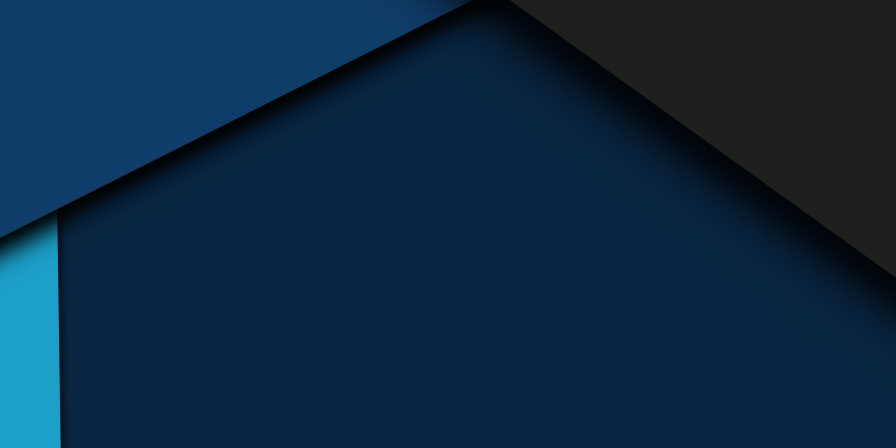
Write a Shadertoy shader that draws this background.

```glsl
// Layered paper panels on a navy ground: a cyan strip, a blue sheet and a charcoal sheet.
// Each panel is a half-plane given by a signed distance to its edge; it first casts a
// soft Gaussian shadow on the layers beneath, then covers them with its own colour.

#define NAVY vec3(0.035, 0.150, 0.265)
#define CYAN vec3(0.110, 0.625, 0.785)
#define BLUE vec3(0.062, 0.235, 0.412)
#define CHARCOAL vec3(0.120, 0.120, 0.119)
#define CYAN_SHADOW vec2(0.014, 0.45)      // width, strength
#define BLUE_SHADOW vec2(0.046, 0.92)
#define CHARCOAL_SHADOW vec2(0.090, 0.85)
#define GRAIN_SCALE 60.0
#define GRAIN_AMOUNT 0.006

// Signed distance to the line a-b, positive on its left side
float edgeDistance(vec2 p, vec2 a, vec2 b) {
    vec2 along = normalize(b - a);
    return dot(p - a, vec2(-along.y, along.x));
}

vec2 hashGradient(vec2 cell) {
    vec2 h = vec2(dot(cell, vec2(127.1, 311.7)), dot(cell, vec2(269.5, 183.3)));
    return 2.0 * fract(sin(h) * 43758.5) - 1.0;
}

float gradientNoise(vec2 p) {
    vec2 i = floor(p), f = fract(p);
    vec2 u = f * f * (3.0 - 2.0 * f);
    vec2 e = vec2(0.0, 1.0);
    float low = mix(dot(hashGradient(i), f),
                    dot(hashGradient(i + e.yx), f - e.yx), u.x);
    float high = mix(dot(hashGradient(i + e.xy), f - e.xy),
                     dot(hashGradient(i + e.yy), f - e.yy), u.x);
    return mix(low, high, u.y);
}

// Shade the layers below, then cover them with the panel
vec3 layPanel(vec3 below, vec3 panel, float dist, vec2 shadow, float pixel) {
    float falloff = min(dist, 0.0) / shadow.x;
    below *= 1.0 - shadow.y * exp(-falloff * falloff);
    return mix(below, panel, smoothstep(-0.7 * pixel, 0.7 * pixel, dist));
}

void mainImage(out vec4 fragColor, in vec2 fragCoord) {
    // Canvas height is one unit
    vec2 p = fragCoord / iResolution.y;
    float pixel = 1.0 / iResolution.y;

    float cyanEdge = edgeDistance(p, vec2(0.1354, 0.0), vec2(0.1276, 0.536));
    float blueEdge = edgeDistance(p, vec2(0.0, 0.469), vec2(1.055, 1.0));
    float charcoalEdge = edgeDistance(p, vec2(1.138, 1.0), vec2(2.0, 0.380));

    // Stack from back to front
    vec3 color = NAVY;
    color = layPanel(color, CYAN, cyanEdge, CYAN_SHADOW, pixel);
    color = layPanel(color, BLUE, blueEdge, BLUE_SHADOW, pixel);
    color = layPanel(color, CHARCOAL, charcoalEdge, CHARCOAL_SHADOW, pixel);

    // Faint paper grain
    color *= 1.0 + GRAIN_AMOUNT * gradientNoise(p * GRAIN_SCALE);
    fragColor = vec4(color, 1.0);
}
```
